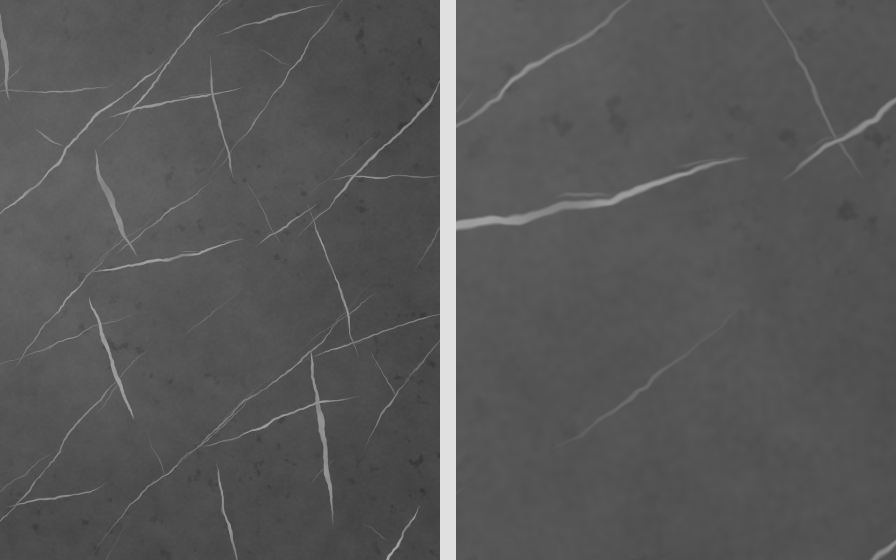
Left, the full canvas; right, a detail of the centre.
A Shadertoy shader for this texture:

```glsl
// Dark grey marble slab with pale, tapering veins and cloudy mottling.

vec2 hash2(vec2 p) {
    p = vec2(dot(p, vec2(127.1, 311.7)), dot(p, vec2(269.5, 183.3)));
    return fract(sin(p) * 43758.5) * 2.0 - 1.0;
}

float gradientNoise(vec2 p) {
    vec2 i = floor(p), f = p - i;
    vec2 u = f * f * f * (f * (f * 6.0 - 15.0) + 10.0);
    float a = dot(hash2(i), f);
    float b = dot(hash2(i + vec2(1, 0)), f - vec2(1, 0));
    float c = dot(hash2(i + vec2(0, 1)), f - vec2(0, 1));
    float d = dot(hash2(i + vec2(1, 1)), f - vec2(1, 1));
    return mix(mix(a, b, u.x), mix(c, d, u.x), u.y);
}

float fbm(vec2 p) {
    float sum = 0.0, amplitude = 1.0;
    for (int i = 0; i < 4; i++) {
        sum += amplitude * gradientNoise(p);
        p = mat2(1.6, 1.2, -1.2, 1.6) * p + 7.3;
        amplitude *= 0.55;
    }
    return sum;
}

// Soft-edged line; lines thinner than the edge fade instead of vanishing.
float stroke(float dist, float halfWidth) {
    float soft = max(0.0013, 0.75 / iResolution.y);
    float cover = 1.0 - smoothstep(max(halfWidth - soft, 0.0), halfWidth + soft, abs(dist));
    return cover * min(1.0, halfWidth / soft);
}

// One wavering crack with pointed ends and a loose splinter beside it.
float vein(vec2 p, float angle, float halfLength, float halfWidth, float seed) {
    vec2 dir = vec2(cos(angle), sin(angle));
    vec2 q = vec2(dot(p, dir), dot(p, vec2(-dir.y, dir.x)));
    float t = q.x / halfLength;
    if (abs(t) >= 1.0 || abs(q.y) > 0.08) return 0.0;

    q.y += 0.035 * gradientNoise(vec2(q.x * 5.0, seed))
         + 0.008 * gradientNoise(vec2(q.x * 24.0, seed + 3.7))
         + 0.002 * gradientNoise(p * 110.0);
    float swell = 1.0 + 1.1 * gradientNoise(vec2(q.x * 19.0, seed + 9.4));
    float taper = pow(1.0 - t * t, 0.8);
    float fade = smoothstep(-0.5, 0.0, gradientNoise(vec2(q.x * 15.0, seed + 5.3)));
    float body = stroke(q.y, halfWidth * taper * swell) * mix(0.55, 1.0, fade);

    float gap = halfWidth * 1.8 + 0.012 * gradientNoise(vec2(q.x * 17.0, seed + 1.6));
    float shown = smoothstep(0.08, 0.25, gradientNoise(vec2(q.x * 13.0, seed + 6.8)));
    float splinter = stroke(q.y - gap, halfWidth * 0.35 * taper) * shown;
    return max(body, 0.8 * splinter);
}

// Evenly scattered veins that share a range of angles, lengths and widths.
float veinFamily(vec2 p, vec2 size, int count, float seed,
                 vec2 angles, vec2 lengths, vec2 widths) {
    float result = 0.0;
    for (int i = 0; i < count; i++) {
        float n = float(i);
        vec2 center = fract(seed * vec2(0.37, 0.61) + n * vec2(0.7549, 0.5698)) * size;
        vec2 shape = hash2(vec2(n, seed)) * 0.5 + 0.5;
        vec2 look = hash2(vec2(n + 31.0, seed)) * 0.5 + 0.5;
        float line = vein(p - center,
                          mix(angles.x, angles.y, shape.x),
                          mix(lengths.x, lengths.y, shape.y),
                          mix(widths.x, widths.y, look.x * look.x),
                          seed * 5.0 + n * 3.37 + 0.4);
        result = max(result, line * mix(0.65, 1.0, look.y));
    }
    return result;
}

void mainImage(out vec4 fragColor, in vec2 fragCoord) {
    vec2 p = fragCoord / iResolution.y;
    vec2 size = vec2(iResolution.x / iResolution.y, 1.0);

    // Soft light from the left over cloudy stone
    vec2 toLight = p - vec2(0.05, 0.65);
    float tone = 0.28 + 0.11 * exp(-4.0 * dot(toLight, toLight));
    tone += 0.028 * fbm(p * 5.0) + 0.022 * fbm(p * 28.0 + 4.0);
    tone += 0.018 * gradientNoise(p * 150.0);

    // Dark flecks, denser toward the right
    float patches = smoothstep(-0.25, 0.35, fbm(p * 4.0 + 11.0) + 0.5 * (p.x - 0.4));
    tone -= 0.055 * patches * smoothstep(0.2, 0.6, fbm(p * 38.0 + 20.0));

    // Vein directions: long diagonals, steep cracks, shallow strands, hairlines
    float veins = veinFamily(p, size, 12, 1.0, vec2(0.65, 0.98), vec2(0.07, 0.27), vec2(0.0009, 0.0034));
    veins = max(veins, veinFamily(p, size, 7, 2.0, vec2(1.64, 1.92), vec2(0.09, 0.18), vec2(0.0016, 0.0048)));
    veins = max(veins, veinFamily(p, size, 9, 3.0, vec2(0.08, 0.42), vec2(0.04, 0.17), vec2(0.0009, 0.0028)));
    veins = max(veins, 0.5 * veinFamily(p, size, 13, 4.0, vec2(0.6, 1.05), vec2(0.03, 0.11), vec2(0.0007, 0.0013)));
    veins = max(veins, 0.7 * veinFamily(p, size, 6, 5.0, vec2(2.1, 2.65), vec2(0.02, 0.07), vec2(0.0007, 0.0015)));

    vec3 stone = tone * vec3(1.0, 0.99, 1.0);
    vec3 veinColor = vec3(0.64, 0.635, 0.64) + 0.06 * gradientNoise(p * 60.0);
    fragColor = vec4(mix(stone, veinColor, veins), 1.0);
}
```
